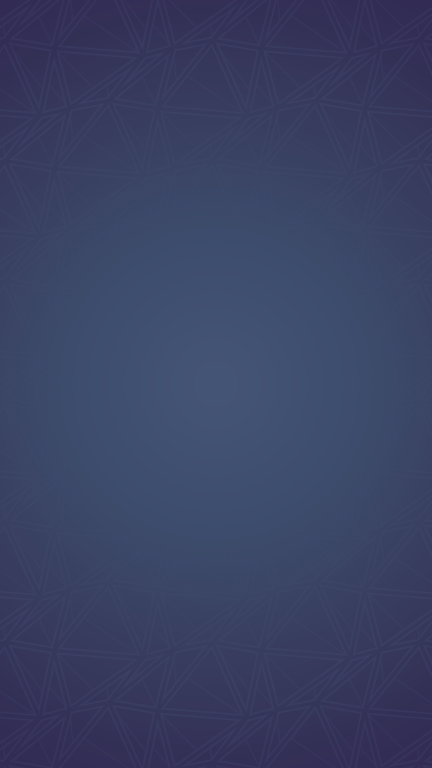
Write a Shadertoy shader that draws this background.

```glsl
// Dusky blue radial glow over a faint mesh of inset triangles.

// Mesh vertex; the pattern repeats every four columns and shifts two per row.
vec2 meshVertex(vec2 cell) {
    float key = mod(cell.x + 2.0 * cell.y, 4.0);
    vec2 jitter = vec2(-0.25 * key * sin(1.25 * key), 0.13 * sin(1.6 * key));
    return (cell + jitter) * vec2(0.0674, 0.0784);
}

float segmentDistance(vec2 p, vec2 a, vec2 b) {
    vec2 ap = p - a, ab = b - a;
    return length(ap - ab * clamp(dot(ap, ab) / dot(ab, ab), 0.0, 1.0));
}

float stroke(float dist, float halfWidth, float pixel) {
    return 1.0 - smoothstep(halfWidth - 0.5 * pixel, halfWidth + pixel, dist);
}

// Doubled outlines along the edges, with thin spokes inside the triangles.
float triangleMesh(vec2 p, float pixel) {
    vec2 base = floor(p / vec2(0.0674, 0.0784));
    float edge = 1.0, spoke = 1.0;
    for (int j = -1; j <= 1; j++) {
        for (int i = -2; i <= 1; i++) {
            vec2 cell = base + vec2(i, j);
            vec2 a = meshVertex(cell);
            vec2 b = meshVertex(cell + vec2(1, 0));
            vec2 c = meshVertex(cell + vec2(0, 1));
            vec2 d = meshVertex(cell + vec2(1, 1));
            edge = min(edge, segmentDistance(p, a, b));
            edge = min(edge, segmentDistance(p, a, c));
            edge = min(edge, segmentDistance(p, a, d));
            spoke = min(spoke, segmentDistance(p, b, mix(a, d, 0.5)));
            spoke = min(spoke, segmentDistance(p, c, mix(a, d, 0.35)));
        }
    }
    float outline = stroke(abs(edge - 0.0035), 0.0008, pixel);
    float inside = smoothstep(0.003, 0.005, edge);
    return max(outline, 0.7 * inside * stroke(spoke, 0.0006, pixel));
}

void mainImage(out vec4 fragColor, in vec2 fragCoord) {
    vec2 p = (fragCoord - 0.5 * iResolution.xy) / iResolution.y;
    float radius = length(p);

    // Glow: pale centre, slate middle, violet corners
    vec3 color = mix(vec3(0.268, 0.329, 0.455), vec3(0.241, 0.302, 0.427),
                     smoothstep(0.0, 0.2, radius));
    color = mix(color, vec3(0.220, 0.240, 0.372), smoothstep(0.16, 0.38, radius));
    color = mix(color, vec3(0.196, 0.174, 0.328), smoothstep(0.32, 0.56, radius));

    // Mesh fades in away from the glow
    float mesh = triangleMesh(p - vec2(-0.056, 0.4375), 1.0 / iResolution.y);
    color += vec3(0.018, 0.029, 0.034) * mesh * smoothstep(0.18, 0.46, radius);

    fragColor = vec4(color, 1.0);
}
```
